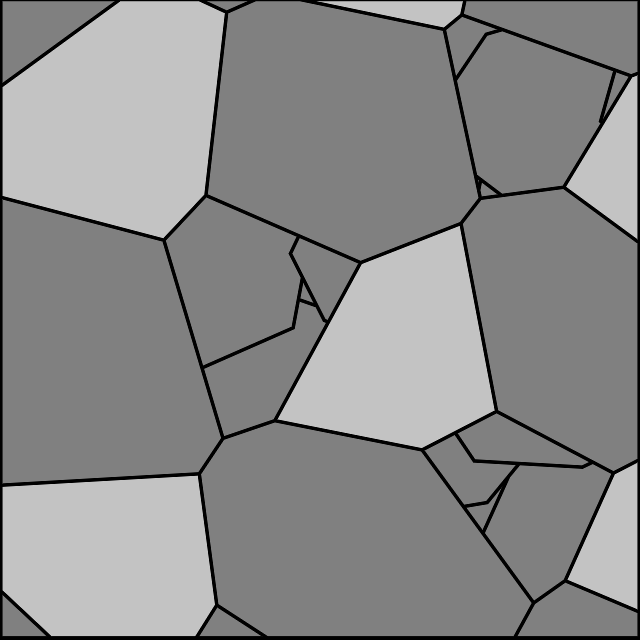
A WebGL 1 fragment shader for this pattern:

```glsl
precision highp float;
// Crazy paving: large straight-sided grey slabs, some split into pebbles, with thin black joints.

uniform vec2 u_resolution;

const vec3 JOINT_COLOR = vec3(0.0);
const vec3 DARK_COLOR = vec3(0.502);
const vec3 LIGHT_COLOR = vec3(0.765);

const float SLABS_ACROSS = 3.0;
const float SLAB_JITTER = 0.7;
const float SIZE_SPREAD = 0.1;       // solid slabs grow, split slabs shrink
const float ROW_SKEW = 0.5;          // sideways shift from one row to the next
const vec2 SLAB_SEED = vec2(17.0, 43.0);

const float PEBBLES_ACROSS = 4.0;
const float PEBBLE_RADIUS_MIN = 0.55;
const float PEBBLE_RADIUS_MAX = 0.72;
const float PEBBLE_SIDES = 8.0;
const vec2 PEBBLE_SEED = vec2(71.0, 29.0);

const float JOINT_WIDTH = 0.0055;
const vec2 BORDER_LOW = vec2(0.004, 0.006);   // left, bottom
const vec2 BORDER_HIGH = vec2(0.004, 0.002);  // right, top
const float EDGE_SOFTNESS = 0.8;              // in pixels

const float TAU = 6.28318;

vec2 hash2(vec2 p) {
    vec3 q = fract(p.xyx * vec3(0.1031, 0.1030, 0.0973));
    q += dot(q, q.yzx + 33.33);
    return fract((q.xx + q.yz) * q.zy);
}

// Smooth coverage of the region where d < 0.
float coverage(float d) {
    float softness = EDGE_SOFTNESS / min(u_resolution.x, u_resolution.y);
    return clamp(0.5 - d / softness, 0.0, 1.0);
}

float joint(float d) {
    return coverage(abs(d) - 0.5 * JOINT_WIDTH);
}

// Three kinds that never touch their own kind: 0 light, 1 solid dark, 2 split dark.
float slabKind(vec2 id) {
    return floor(mod(id.x - id.y + 0.5, 3.0));
}

vec2 slabCenter(vec2 id) {
    vec2 jitter = (hash2(id + SLAB_SEED) - 0.5) * SLAB_JITTER;
    return vec2(id.x + ROW_SKEW * id.y, id.y) + 0.5 + jitter;
}

float slabPower(vec2 p, vec2 id, vec2 center) {
    float kind = slabKind(id);
    float weight = kind == 1.0 ? SIZE_SPREAD : (kind == 2.0 ? -SIZE_SPREAD : 0.0);
    return dot(p - center, p - center) - weight;
}

vec2 neighbourId(vec2 p, float dx, float dy) {
    float row = floor(p.y) + dy;
    return vec2(floor(p.x - ROW_SKEW * row) + dx, row);
}

// Weighted straight-edged cells: x is the kind, y the distance to the edge.
vec2 slabs(vec2 p) {
    float bestPower = 1e5;
    vec2 bestId = vec2(0.0);
    vec2 bestCenter = vec2(0.0);
    for (float dy = -2.0; dy <= 2.0; dy++) {
        for (float dx = -2.0; dx <= 2.0; dx++) {
            vec2 id = neighbourId(p, dx, dy);
            vec2 center = slabCenter(id);
            float power = slabPower(p, id, center);
            if (power < bestPower) {
                bestPower = power;
                bestId = id;
                bestCenter = center;
            }
        }
    }
    float edge = 1e5;
    for (float dy = -2.0; dy <= 2.0; dy++) {
        for (float dx = -2.0; dx <= 2.0; dx++) {
            vec2 id = neighbourId(p, dx, dy);
            vec2 center = slabCenter(id);
            float gap = length(center - bestCenter);
            if (gap > 0.001) {
                edge = min(edge, 0.5 * (slabPower(p, id, center) - bestPower) / gap);
            }
        }
    }
    return vec2(slabKind(bestId), edge / SLABS_ACROSS);
}

// Signed distance to an irregular convex polygon.
float pebble(vec2 p, vec2 id) {
    vec2 shape = hash2(id + PEBBLE_SEED.yx);
    float radius = mix(PEBBLE_RADIUS_MIN, PEBBLE_RADIUS_MAX, shape.x);
    float d = -1e5;
    for (float side = 0.0; side < PEBBLE_SIDES; side++) {
        vec2 vary = hash2(id * 3.0 + vec2(side * 7.0, side + 5.0)) - 0.5;
        float angle = TAU * (side + shape.y + 0.5 * vary.x) / PEBBLE_SIDES;
        d = max(d, dot(p, vec2(cos(angle), sin(angle))) - radius * (1.0 + 0.2 * vary.y));
    }
    return d;
}

// Outlines of overlapping pebbles, each hiding the ones painted before it.
float pebbleJoints(vec2 p) {
    float ink = 0.0;
    for (float dy = -1.0; dy <= 1.0; dy++) {
        for (float dx = -1.0; dx <= 1.0; dx++) {
            vec2 id = floor(p) + vec2(dx, dy);
            vec2 center = id + mix(vec2(0.25), vec2(0.75), hash2(id + PEBBLE_SEED));
            float d = pebble(p - center, id) / PEBBLES_ACROSS;
            ink = max(ink * (1.0 - coverage(d)), joint(d));
        }
    }
    return ink;
}

void main() {
    vec2 uv = gl_FragCoord.xy / u_resolution;
    vec2 slab = slabs(uv * SLABS_ACROSS);

    vec3 color = slab.x == 0.0 ? LIGHT_COLOR : DARK_COLOR;
    float ink = joint(slab.y);
    if (slab.x == 2.0) ink = max(ink, pebbleJoints(uv * PEBBLES_ACROSS));

    vec2 inset = min(uv - BORDER_LOW, 1.0 - BORDER_HIGH - uv);
    ink = max(ink, coverage(min(inset.x, inset.y)));

    gl_FragColor = vec4(mix(color, JOINT_COLOR, ink), 1.0);
}
```
